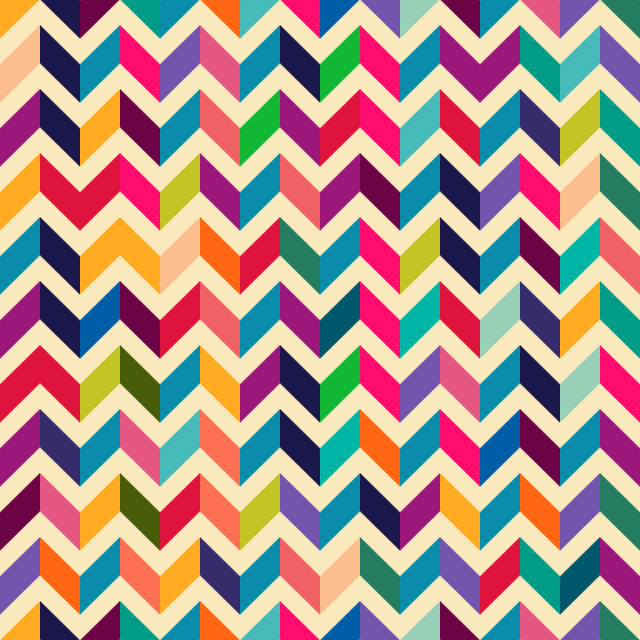
Write a three.js fragment shader that draws this pattern.

```glsl
// Ten zigzag bands on cream, each cut into sixteen slanted blocks of flat colour.
// A triangle wave shears the rows; rising and falling blocks draw from separate
// palettes in hashed order, and a shared blue returns along a staggered lattice.

varying vec2 vUv;

const float COLUMNS = 16.0;
const float ROWS = 10.0;
const float ZIGZAG_HEIGHT = 0.615;  // in row heights
const float BAND_HEIGHT = 0.6;      // in row heights
const float ROW_SHIFT = 0.805;      // puts each band at the middle of its row
const float RISING_COUNT = 13.0;
const float FALLING_COUNT = 17.0;
const float BLUE_SHARE = 0.65;

const vec3 CREAM     = vec3(0.985, 0.915, 0.745);
const vec3 BLUE      = vec3(0.04, 0.55, 0.67);
const vec3 ROYAL     = vec3(0.00, 0.37, 0.65);
const vec3 NAVY      = vec3(0.11, 0.09, 0.29);
const vec3 INDIGO    = vec3(0.21, 0.17, 0.42);
const vec3 VIOLET    = vec3(0.45, 0.33, 0.68);
const vec3 PURPLE    = vec3(0.61, 0.09, 0.48);
const vec3 MAROON    = vec3(0.42, 0.01, 0.27);
const vec3 PINK      = vec3(1.00, 0.05, 0.43);
const vec3 ROSE      = vec3(0.89, 0.34, 0.51);
const vec3 RED       = vec3(0.87, 0.08, 0.24);
const vec3 CORAL     = vec3(0.94, 0.38, 0.40);
const vec3 SALMON    = vec3(0.99, 0.44, 0.33);
const vec3 ORANGE    = vec3(1.00, 0.40, 0.07);
const vec3 AMBER     = vec3(1.00, 0.67, 0.13);
const vec3 PEACH     = vec3(0.98, 0.75, 0.55);
const vec3 LIME      = vec3(0.76, 0.77, 0.15);
const vec3 OLIVE     = vec3(0.28, 0.36, 0.03);
const vec3 EMERALD   = vec3(0.07, 0.72, 0.20);
const vec3 FERN      = vec3(0.14, 0.49, 0.38);
const vec3 MINT      = vec3(0.60, 0.82, 0.72);
const vec3 JADE      = vec3(0.00, 0.61, 0.53);
const vec3 TURQUOISE = vec3(0.00, 0.71, 0.64);
const vec3 SKY       = vec3(0.28, 0.73, 0.73);
const vec3 PETROL    = vec3(0.00, 0.34, 0.42);

float hash(vec2 p) {
  vec3 q = fract(p.xyx * vec3(0.1031, 0.1030, 0.0973));
  q += dot(q, q.yzx + 33.33);
  return fract((q.x + q.y) * q.z);
}

vec3 risingColour(float i) {
  if (i < 0.5) return MINT;
  if (i < 1.5) return MAROON;
  if (i < 2.5) return TURQUOISE;
  if (i < 3.5) return PEACH;
  if (i < 4.5) return PETROL;
  if (i < 5.5) return LIME;
  if (i < 6.5) return VIOLET;
  if (i < 7.5) return SKY;
  if (i < 8.5) return RED;
  if (i < 9.5) return EMERALD;
  if (i < 10.5) return ROYAL;
  if (i < 11.5) return AMBER;
  return PURPLE;
}

vec3 fallingColour(float i) {
  if (i < 0.5) return PINK;
  if (i < 1.5) return ORANGE;
  if (i < 2.5) return JADE;
  if (i < 3.5) return NAVY;
  if (i < 4.5) return SALMON;
  if (i < 5.5) return PURPLE;
  if (i < 6.5) return AMBER;
  if (i < 7.5) return INDIGO;
  if (i < 8.5) return PINK;
  if (i < 9.5) return OLIVE;
  if (i < 10.5) return CORAL;
  if (i < 11.5) return NAVY;
  if (i < 12.5) return RED;
  if (i < 13.5) return FERN;
  if (i < 14.5) return ROSE;
  if (i < 15.5) return MAROON;
  return VIOLET;
}

// Steps through a prime-length palette, so no entry recurs within a row.
float paletteIndex(float k, float row, float count) {
  float stride = 1.0 + floor(hash(vec2(row + 3.0, count)) * (count - 1.0));
  float start = floor(hash(vec2(row + 41.0, count + 7.0)) * count);
  return mod(k * stride + start, count);
}

vec3 blockColour(float column, float row) {
  float col = mod(column, COLUMNS);
  float k = floor(col * 0.5);
  if (mod(col, 2.0) > 0.5) return fallingColour(paletteIndex(k, row, FALLING_COUNT));
  bool onLattice = mod(col + 2.0 * row, 4.0) < 0.5;
  if (onLattice && hash(vec2(col + 11.0, row + 5.0)) < BLUE_SHARE) return BLUE;
  return risingColour(paletteIndex(k, row, RISING_COUNT));
}

void main() {
  float x = vUv.x * COLUMNS;
  float peak = 1.0 - abs(mod(x, 2.0) - 1.0);
  float y = vUv.y * ROWS - ZIGZAG_HEIGHT * peak + ROW_SHIFT;
  float row = mod(floor(y), ROWS);

  // Blend neighbouring blocks across their nearest upright edge.
  float edge = floor(x + 0.5);
  float side = clamp((x - edge) / max(fwidth(x), 1e-5) + 0.5, 0.0, 1.0);
  vec3 block = mix(blockColour(edge - 1.0, row), blockColour(edge, row), side);

  // Cut the band out of the cream ground.
  float outside = abs(fract(y) - 0.5) - 0.5 * BAND_HEIGHT;
  float cover = clamp(0.5 - outside / max(fwidth(y), 1e-5), 0.0, 1.0);
  gl_FragColor = vec4(mix(CREAM, block, cover), 1.0);
}
```
